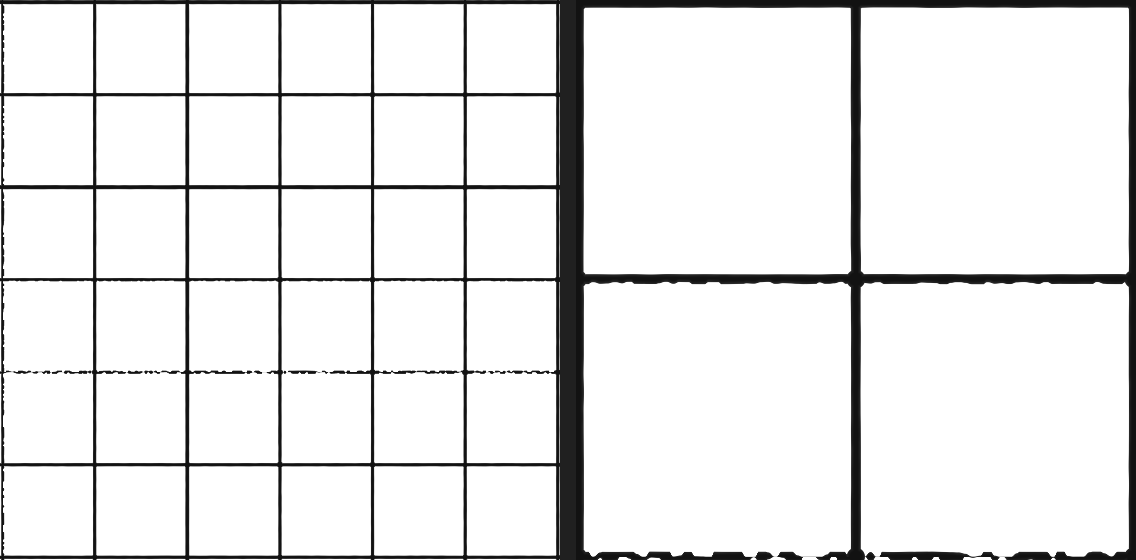
Left: the whole. Right: its middle third, enlarged.
Reproduce this pattern procedurally as a WebGL 1 fragment shader.

```glsl
precision highp float;
// Square grid of inked black lines on white, with knotted crossings and a few ragged strokes.

uniform vec2 u_resolution;

#define CELLS 6.0
#define PITCH vec2(0.1654, 0.1652)
#define MARGIN vec2(0.0037, 0.0039)
#define HALF_WIDTH 0.0029
#define KNOT_RADIUS 0.0053
#define WEAR_DEPTH 0.0030
#define WEAR_FREQ 230.0
#define INK vec3(0.07)
#define FADED_INK vec3(0.17)
#define PAPER vec3(1.0)

float hash(vec2 p) {
  return fract(sin(dot(p, vec2(127.1, 311.7))) * 43758.5453);
}

// Smooth noise along a line; each seed gives its own sequence.
float lineNoise(float t, float seed) {
  float cell = floor(t);
  float f = fract(t);
  f = f * f * (3.0 - 2.0 * f);
  return mix(hash(vec2(cell, seed)), hash(vec2(cell + 1.0, seed)), f);
}

// 1 where the index equals the chosen line, else 0.
float isLine(float index, float chosen) {
  return 1.0 - step(0.5, abs(index - chosen));
}

// Signed distance to a stroke whose two edges are eaten away separately.
float strokeDistance(float across, float along, float halfWidth, float wear, float seed) {
  float side = seed + 20.0 * step(0.0, across);
  float bite = smoothstep(0.4, 0.9, lineNoise(along * WEAR_FREQ, side));
  float wobble = 0.0003 * (lineNoise(along * 90.0, side + 7.0) - 0.5);
  return abs(across) - halfWidth + wobble + wear * WEAR_DEPTH * bite;
}

float coverage(float d, float pixel) {
  return 1.0 - smoothstep(-0.6 * pixel, 0.6 * pixel, d);
}

void main() {
  vec2 uv = gl_FragCoord.xy / u_resolution;
  float pixel = 1.0 / min(u_resolution.x, u_resolution.y);

  // Columns count from the left, rows from the top.
  vec2 p = vec2(uv.x, 1.0 - uv.y);
  vec2 index = clamp(floor((p - MARGIN) / PITCH + 0.5), 0.0, CELLS);
  vec2 offset = p - MARGIN - index * PITCH;
  float firstColumn = isLine(index.x, 0.0);
  offset.x -= 0.0012 * firstColumn;

  // Heavier strokes: third column, top row and third row.
  float columnWidth = HALF_WIDTH + 0.0005 * isLine(index.x, 2.0) - 0.0002 * firstColumn;
  float rowWidth = HALF_WIDTH + 0.0007 * (isLine(index.y, 0.0) + isLine(index.y, 2.0));

  // Ragged strokes: right edge of the first column, fourth row below, fifth row throughout.
  float columnWear = firstColumn * step(0.0, offset.x);
  float rowWear = isLine(index.y, 4.0) + 0.4 * isLine(index.y, 3.0) * step(0.0, offset.y);

  float column = strokeDistance(offset.x, p.y, columnWidth, columnWear, index.x);
  float row = strokeDistance(offset.y, p.x, rowWidth, rowWear, index.y + 50.0);

  // Ink pooled at the inner crossings.
  float inner = step(0.5, index.x) * step(0.5, index.y);
  float knotSize = KNOT_RADIUS + 0.0008 * (hash(index + 3.0) - 0.5);
  float knot = length(offset) - mix(HALF_WIDTH, knotSize, inner);

  float d = min(min(column, row), knot);

  // Uneven ink, paler towards the edges of the stroke.
  float grain = lineNoise((p.x + p.y) * 160.0, 91.0);
  float fade = smoothstep(-0.0022, 0.0, d) * (0.5 + 0.5 * grain);
  vec3 ink = mix(INK, FADED_INK, fade);

  gl_FragColor = vec4(mix(PAPER, ink, coverage(d, pixel)), 1.0);
}
```
